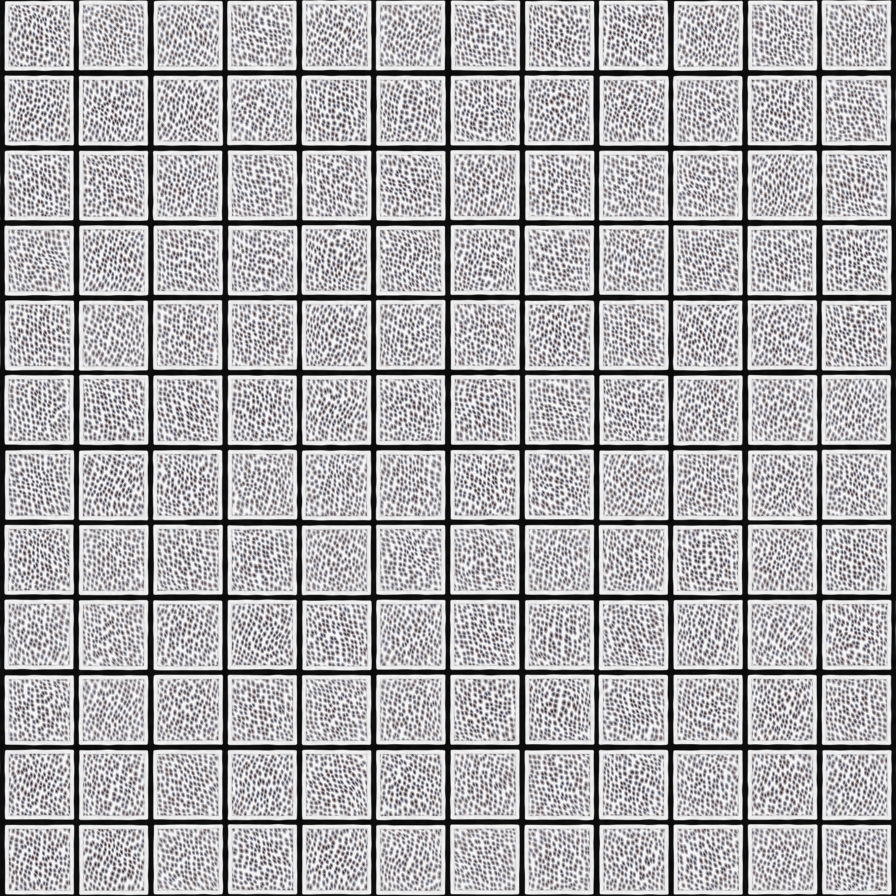
This pattern is drawn by a WebGL 1 fragment shader. Its source:

```glsl
precision highp float;
// Twelve by twelve pale square tiles with white rims, stippled faces and black joints.
uniform vec2 u_resolution;

float hash(vec2 p) {
    return fract(sin(dot(p, vec2(127.1, 311.7))) * 43758.545);
}

vec2 hash2(vec2 p) {
    return vec2(hash(p), hash(p + 37.3));
}

float noise(vec2 p) {
    vec2 cell = floor(p);
    vec2 f = fract(p);
    f = f * f * (3.0 - 2.0 * f);
    float low = mix(hash(cell), hash(cell + vec2(1.0, 0.0)), f.x);
    float high = mix(hash(cell + vec2(0.0, 1.0)), hash(cell + 1.0), f.x);
    return mix(low, high, f.y);
}

// Distance to the nearest jittered dot (x) and a random value for that dot (y).
vec2 nearestDot(vec2 p, vec2 seed) {
    vec2 cell = floor(p);
    vec2 best = vec2(2.0, 0.0);
    for (int j = -1; j <= 1; j++) {
        for (int i = -1; i <= 1; i++) {
            vec2 id = cell + vec2(float(i), float(j));
            vec2 toDot = p - id - 0.5 - 0.55 * (hash2(id + seed) - 0.5);
            float d = length(toDot * vec2(1.08, 0.93));
            if (d < best.x) best = vec2(d, hash(id + seed + 9.1));
        }
    }
    return best;
}

float roundedBox(vec2 p, vec2 halfSize, float radius) {
    vec2 q = abs(p) - halfSize + radius;
    return length(max(q, 0.0)) + min(max(q.x, q.y), 0.0) - radius;
}

void main() {
    vec2 uv = gl_FragCoord.xy / u_resolution;
    float pixel = 12.0 / min(u_resolution.x, u_resolution.y);

    // Grid with slightly uneven joints
    vec2 grid = uv * vec2(12.06, 11.96) + vec2(-0.03, 0.015);
    vec2 tile = floor(grid);
    vec2 p = fract(grid) - 0.5;
    vec2 seed = tile * 41.0 + 5.0;
    vec2 shift = 0.010 * (hash2(tile + 3.7) - 0.5);
    float wobble = 0.010 * (noise(grid * 7.0) - 0.5);
    float edge = -roundedBox(p - shift, vec2(0.467), 0.025) + wobble;

    // Stipple: bent, sheared rows of dots, stronger towards the middle
    vec2 bend = vec2(noise(grid * 3.0 + 11.0), noise(grid * 3.0 + 47.0)) - 0.5;
    float angle = 0.45 + 0.5 * (hash(tile + 8.2) - 0.5);
    float c = cos(angle);
    float s = sin(angle);
    vec2 q = mat2(c, s, -s, c) * (p + 0.07 * bend) * 15.0;
    q.x += 0.4 * q.y;
    vec2 stipple = nearestDot(q, seed);
    float shade = 0.20 + 1.35 * stipple.x + 0.10 * (stipple.y - 0.5);
    float middle = 1.0 - smoothstep(0.15, 0.5, length(p));
    float contrast = 0.80 + 0.25 * middle + 0.16 * (hash(tile + 1.9) - 0.5);
    shade = clamp(mix(0.84, shade, contrast), 0.18, 0.96);

    // Faint violet and warm tints in the darker dots
    vec3 tint = mix(vec3(0.025, -0.012, -0.005), vec3(-0.015, -0.008, 0.035), stipple.y);
    vec3 face = vec3(shade) + tint * (1.0 - shade) * 2.0;

    // Rim, with a soft inner border
    float rimTone = 0.94 + 0.05 * (noise(grid * 22.0) - 0.5);
    float blur = max(0.012, 0.6 * pixel);
    float inside = smoothstep(0.058 - blur, 0.058 + blur, edge);
    vec3 color = mix(vec3(rimTone), face, inside);
    color -= 0.07 * exp(-pow((edge - 0.060) / 0.014, 2.0));

    // Black joints
    vec3 joint = vec3(0.035, 0.035, 0.04) + 0.03 * noise(grid * 15.0);
    float cover = smoothstep(-blur, blur, edge - 0.002);
    gl_FragColor = vec4(mix(joint, color, cover), 1.0);
}
```
